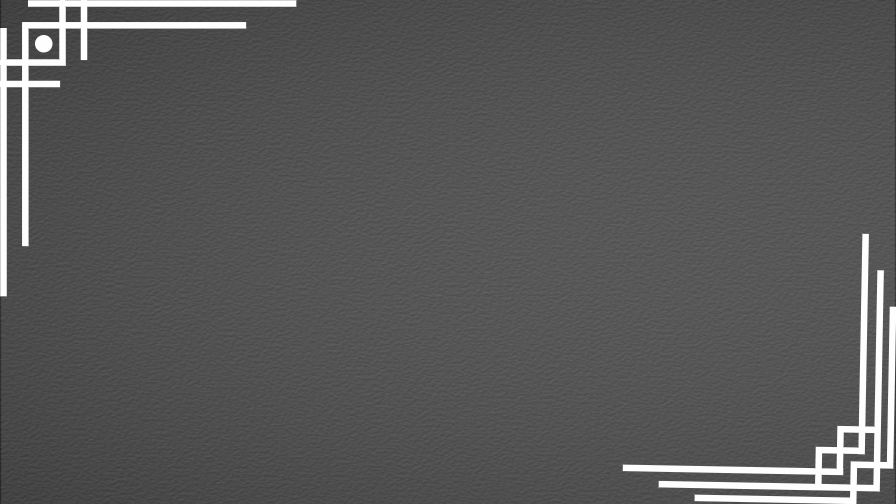
This background is drawn by a Shadertoy shader. Its source:

```glsl
// Dark embossed leather under a soft off-centre glow, framed by white line ornaments.
// Each corner is a list of bars in a local frame, mirrored across its diagonal;
// the grain is stretched gradient noise lit from above.

const vec2 CANVAS = vec2(768.0, 432.0);        // design grid, spans the whole canvas
const vec3 LINE_COLOR = vec3(0.995);
const float BAR_HALF_WIDTH = 2.8;

const vec2 GLOW_CENTER = vec2(560.0, 225.0);   // grid units, y down
const vec2 GLOW_RADIUS = vec2(780.0, 330.0);
const float GLOW_GRAY = 0.345;
const float GLOW_FALLOFF = 0.095;

const vec2 GRAIN_SIZE = vec2(4.2, 2.5);
const float GRAIN_STRENGTH = 0.045;
const float RELIEF_STEP = 1.1;
const float RIM_SHADE = 0.10;

const vec2 DOT_CENTER = vec2(37.5);
const float DOT_RADIUS = 7.5;
const vec2 LOWER_PIVOT = vec2(764.3, 431.9);
const float LOWER_TILT = 0.0186;               // radians

// Bars as (lane, start, end); each one is also drawn with its axes swapped
const vec3 UPPER_BARS[4] = vec3[4](
    vec3(3.0, 24.0, 254.0), vec3(21.7, 19.0, 211.0),
    vec3(53.6, 0.0, 56.4), vec3(72.0, 0.0, 51.5));
const vec3 LOWER_BARS[6] = vec3[6](
    vec3(26.6, 42.0, 231.0), vec3(13.2, 10.4, 200.0), vec3(2.0, 30.2, 169.0),
    vec3(45.0, 24.0, 66.0), vec3(63.2, 10.4, 47.8), vec3(33.0, 0.0, 35.8));

vec2 hashGradient(vec2 cell) {
    vec3 h = fract(cell.xyx * vec3(0.1031, 0.1030, 0.0973));
    h += dot(h, h.yzx + 33.33);
    float angle = 6.28318 * fract((h.x + h.y) * h.z);
    return vec2(cos(angle), sin(angle));
}

float gradientNoise(vec2 p) {
    vec2 cell = floor(p), f = fract(p);
    vec2 w = f * f * f * (f * (f * 6.0 - 15.0) + 10.0);
    vec2 e = vec2(1.0, 0.0);
    float a = dot(hashGradient(cell), f);
    float b = dot(hashGradient(cell + e.xy), f - e.xy);
    float c = dot(hashGradient(cell + e.yx), f - e.yx);
    float d = dot(hashGradient(cell + e.xx), f - e.xx);
    return mix(mix(a, b, w.x), mix(c, d, w.x), w.y);
}

float leatherHeight(vec2 p) {
    vec2 q = p / GRAIN_SIZE;
    return gradientNoise(q) + 0.5 * gradientNoise(q * 1.9 + 17.0);
}

float boxDistance(vec2 p, vec2 halfSize) {
    vec2 d = abs(p) - halfSize;
    return length(max(d, 0.0)) + min(max(d.x, d.y), 0.0);
}

// A bar along x together with its twin along y
float mirroredBar(vec2 p, vec3 bar) {
    vec2 center = vec2(0.5 * (bar.y + bar.z), bar.x);
    vec2 halfSize = vec2(0.5 * (bar.z - bar.y), BAR_HALF_WIDTH);
    return min(boxDistance(p - center, halfSize), boxDistance(p.yx - center, halfSize));
}

float ornamentDistance(vec2 p) {
    // Upper left: crossing bars around a dot
    float d = length(p - DOT_CENTER) - DOT_RADIUS;
    for (int i = 0; i < 4; i++) d = min(d, mirroredBar(p, UPPER_BARS[i]));

    // Lower right: a slightly turned frame pointing left and up
    vec2 r = LOWER_PIVOT - p;
    float c = cos(LOWER_TILT), s = sin(LOWER_TILT);
    vec2 q = vec2(c * r.x + s * r.y, c * r.y - s * r.x);
    for (int i = 0; i < 6; i++) d = min(d, mirroredBar(q, LOWER_BARS[i]));
    return d;
}

void mainImage(out vec4 fragColor, in vec2 fragCoord) {
    vec2 uv = fragCoord / iResolution.xy;
    vec2 p = vec2(uv.x, 1.0 - uv.y) * CANVAS;
    float pixel = CANVAS.y / iResolution.y;

    // Glow and relief of the leather
    vec2 g = (p - GLOW_CENTER) / GLOW_RADIUS;
    float gray = GLOW_GRAY - GLOW_FALLOFF * dot(g, g);
    float relief = leatherHeight(p) - leatherHeight(p - vec2(0.4, RELIEF_STEP));
    gray += GRAIN_STRENGTH * relief;

    // Thin dark rim on the left and right
    float side = min(p.x, CANVAS.x - p.x);
    gray -= RIM_SHADE * (1.0 - smoothstep(0.4, 1.6, side));

    // White ornaments on top
    float mask = clamp(0.5 - ornamentDistance(p) / pixel, 0.0, 1.0);
    fragColor = vec4(mix(vec3(gray), LINE_COLOR, mask), 1.0);
}
```
